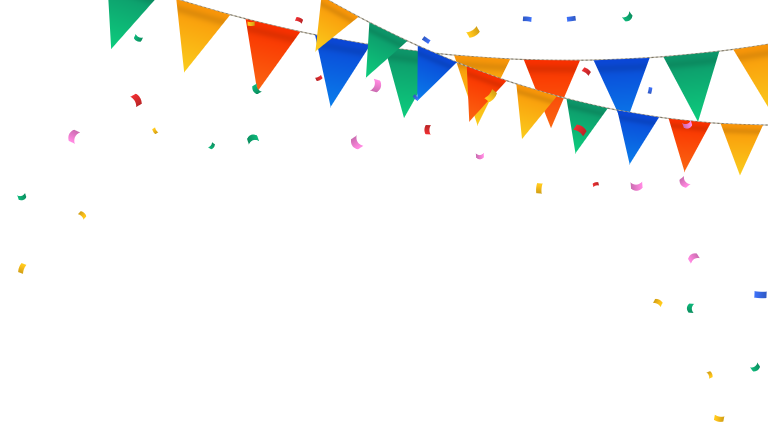
Give the GLSL for this background, as a Shadertoy shader.

```glsl
// Two sagging strings of party pennants and scattered confetti on white.

// Lengths are in canvas widths, with y measured down from the top edge.
#define BACK_CURVE vec3(0.7396, 0.0785, 0.307)    // lowest x, lowest y, curvature
#define FRONT_CURVE vec3(1.0026, 0.1628, 0.4915)
#define BACK_STEPS vec3(0.1738, 0.0908, 0.0)      // first x, spacing, spacing growth
#define FRONT_STEPS vec3(0.4427, 0.0626, 0.00035)
#define BACK_SIZE vec2(0.0365, 0.0885)            // half width, height
#define FRONT_SIZE vec2(0.0275, 0.0664)
#define CONFETTI_CELL 0.073
#define CONFETTI_DENSITY 0.68
#define ROPE_RADIUS 0.0008

const vec3 GREEN = vec3(0.05, 0.66, 0.44);
const vec3 ORANGE = vec3(0.98, 0.66, 0.06);
const vec3 RED = vec3(0.98, 0.26, 0.02);
const vec3 BLUE = vec3(0.04, 0.35, 0.87);
const vec3 PINK = vec3(0.94, 0.50, 0.82);
const vec3 FLAG_COLORS[4] = vec3[4](GREEN, ORANGE, RED, BLUE);
const vec3 PAPER_COLORS[5] = vec3[5](
    GREEN, vec3(0.97, 0.74, 0.10), vec3(0.22, 0.41, 0.90), vec3(0.86, 0.17, 0.18), PINK);

// Antialiased coverage of a signed distance.
float cover(float dist) {
    return clamp(0.5 - dist * iResolution.x, 0.0, 1.0);
}

vec3 hash3(vec2 cell) {
    vec3 h = fract(cell.xyx * vec3(0.1031, 0.1030, 0.0973));
    h += dot(h, h.yxz + 33.33);
    return fract((h.xxy + h.yzz) * h.zyx);
}

float sagHeight(float x, vec3 curve) {
    float offset = x - curve.x;
    return curve.y - curve.z * offset * offset;
}

float sagSlope(float x, vec3 curve) {
    return -2.0 * curve.z * (x - curve.x);
}

// Triangle hanging from y = 0 to its tip at y = size.y.
float pennantDistance(vec2 q, vec2 size) {
    float side = (abs(q.x) * size.y + q.y * size.x - size.x * size.y) / length(size);
    return max(-q.y, side);
}

vec3 drawString(vec3 color, vec2 p, vec3 curve, vec3 steps, vec2 size, int colorSwap) {
    // Twisted rope behind the flags
    float slope = sagSlope(p.x, curve);
    float rope = abs(p.y - sagHeight(p.x, curve)) / sqrt(1.0 + slope * slope);
    float twist = 0.5 + 0.5 * sin(p.x * 1100.0);
    vec3 ropeColor = mix(vec3(0.48, 0.46, 0.40), vec3(0.78, 0.75, 0.68), twist);
    color = mix(color, ropeColor, cover(rope - ROPE_RADIUS));

    // Flags turned to follow the rope
    for (int i = 0; i < 10; i++) {
        float n = float(i);
        float x = steps.x + n * (steps.y + n * steps.z);
        vec2 tangent = normalize(vec2(1.0, sagSlope(x, curve)));
        vec2 offset = p - vec2(x, sagHeight(x, curve));
        vec2 q = vec2(dot(offset, tangent), dot(offset, vec2(-tangent.y, tangent.x)));

        float depth = clamp(q.y / size.y, 0.0, 1.0);
        vec3 cloth = FLAG_COLORS[(i ^ colorSwap) & 3] + vec3(0.0, 0.22, 0.08) * (depth - 0.35);
        float fold = (depth - 0.13) * 15.0;
        cloth *= 1.0 - 0.10 * exp(-fold * fold);
        color = mix(color, cloth, cover(pennantDistance(q, size)));
    }
    return color;
}

// Curled paper pieces, one at most per cell, thinning out low in the centre.
vec3 drawConfetti(vec3 color, vec2 p) {
    vec2 cell = floor(p / CONFETTI_CELL);
    vec3 place = hash3(cell + 17.0);
    vec3 style = hash3(cell + 71.0);
    vec2 center = (cell + 0.5 + 0.66 * (place.xy - 0.5)) * CONFETTI_CELL;
    float lowest = 0.25 + 0.95 * max(0.0, abs(center.x - 0.40) - 0.22);
    if (place.z > CONFETTI_DENSITY || center.y > lowest) return color;

    float angle = 6.2832 * style.x;
    vec2 axis = vec2(cos(angle), sin(angle));
    vec2 offset = p - center;
    vec2 q = vec2(dot(offset, axis), dot(offset, vec2(-axis.y, axis.x)));
    float halfLength = mix(0.0035, 0.0085, style.y);
    q.y += (style.z - 0.5) * q.x * q.x / halfLength;

    vec2 box = abs(q) - halfLength * vec2(0.9, 0.45);
    float dist = length(max(box, 0.0)) + min(max(box.x, box.y), 0.0) - 0.0005;
    vec3 paper = PAPER_COLORS[int(style.z * 4.999)];
    paper *= 0.97 + 0.13 * clamp(q.x / halfLength, -1.0, 1.0);
    return mix(color, paper, cover(dist));
}

void mainImage(out vec4 fragColor, in vec2 fragCoord) {
    vec2 p = vec2(fragCoord.x, iResolution.y - fragCoord.y) / iResolution.x;
    vec3 color = vec3(1.0);
    color = drawString(color, p, BACK_CURVE, BACK_STEPS, BACK_SIZE, 0);
    color = drawString(color, p, FRONT_CURVE, FRONT_STEPS, FRONT_SIZE, 1);
    color = drawConfetti(color, p);
    fragColor = vec4(clamp(color, 0.0, 1.0), 1.0);
}
```
